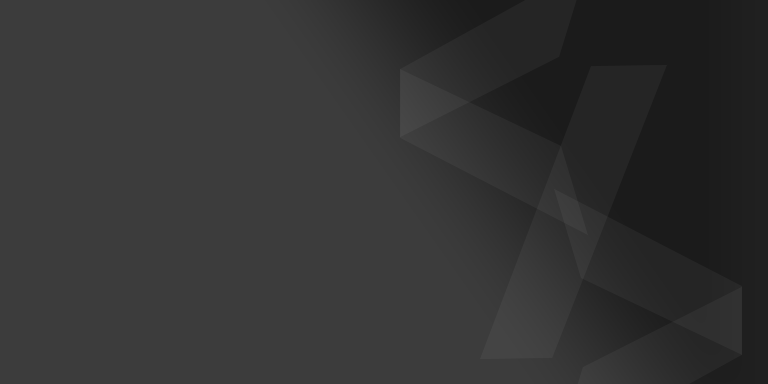
Reproduce this background procedurally as a Shadertoy shader.

```glsl
// Dark charcoal backdrop with a diagonal shadow and translucent folded ribbons.

// Signed distance to the line a-b, positive on its left side.
float edgeDistance(vec2 p, vec2 a, vec2 b) {
    vec2 along = normalize(b - a);
    return dot(p - a, vec2(-along.y, along.x));
}

// Smooth coverage of a convex quad with clockwise corners.
float quad(vec2 p, vec2 a, vec2 b, vec2 c, vec2 d) {
    float dist = max(max(edgeDistance(p, a, b), edgeDistance(p, b, c)),
                     max(edgeDistance(p, c, d), edgeDistance(p, d, a)));
    float pixel = 1.0 / iResolution.y;
    return 1.0 - smoothstep(-0.6 * pixel, 0.6 * pixel, dist);
}

void mainImage(out vec4 fragColor, in vec2 fragCoord) {
    vec2 p = fragCoord / iResolution.xy * vec2(2.0, 1.0);

    // Diagonal shadow, easing off slightly at the right border
    float slant = dot(p - vec2(0.0, 1.0), vec2(0.818, 0.575));
    float shade = mix(0.235, 0.105, smoothstep(0.53, 1.04, slant));
    shade += 0.02 * smoothstep(1.8, 2.0, p.x);

    // Upright slanted bar
    float layers = quad(p, vec2(1.539, 0.828), vec2(1.737, 0.831),
                           vec2(1.438, 0.068), vec2(1.250, 0.065));

    // Folded ribbon, repeated by a half turn about the center
    vec2 center = vec2(1.487, 0.448);
    for (int i = 0; i < 2; i++) {
        vec2 q = i == 0 ? p : 2.0 * center - p;
        layers += quad(q, vec2(1.042, 0.820), vec2(1.529, 1.089),
                          vec2(1.456, 0.852), vec2(1.042, 0.643));
        layers += quad(q, vec2(1.042, 0.820), vec2(1.461, 0.620),
                          vec2(1.531, 0.388), vec2(1.042, 0.641));
    }

    // Each layer adds a thin veil of white
    shade = mix(1.0, shade, pow(0.957, layers));
    fragColor = vec4(vec3(shade), 1.0);
}
```
